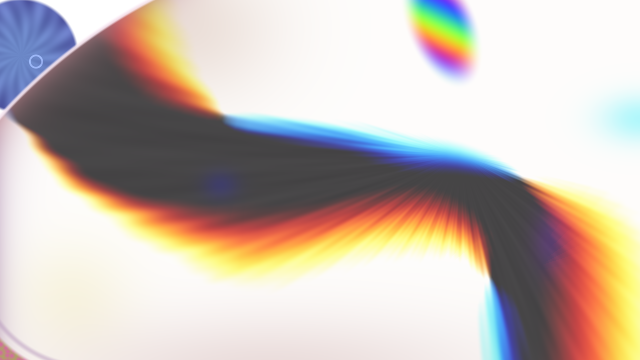
A Shadertoy shader for this background:

```glsl
const float TAU = 6.2831853;
const int KNOTS = 14;

// Edge knots: position in canvas heights, then signed colour dispersion
const vec3 UPPER_EDGE[KNOTS] = vec3[KNOTS](
    vec3(.347, 1.046, .08), vec3(.394, .907, .07), vec3(.463, .803, .055),
    vec3(.567, .711, .02), vec3(.66, .662, -.01), vec3(.81, .639, -.018),
    vec3(.972, .616, -.022), vec3(1.134, .576, -.027), vec3(1.273, .56, -.022),
    vec3(1.412, .519, -.008), vec3(1.528, .456, .025), vec3(1.632, .363, .07),
    vec3(1.671, .236, .1), vec3(1.685, -.065, .105));
const vec3 LOWER_EDGE[KNOTS] = vec3[KNOTS](
    vec3(-.1, .84, -.01), vec3(0, .72, -.008), vec3(.093, .606, .008),
    vec3(.22, .491, .02), vec3(.347, .417, .03), vec3(.486, .361, .045),
    vec3(.671, .31, .066), vec3(.856, .333, .06), vec3(1.019, .37, .055),
    vec3(1.181, .38, .055), vec3(1.296, .336, .035), vec3(1.35, .248, .008),
    vec3(1.384, .132, -.028), vec3(1.407, -.065, -.035));

vec3 spline(vec3 a, vec3 b, vec3 c, vec3 d, float t) {
    return b + .5 * t * (c - a + t * (2. * a - 5. * b + 4. * c - d
        + t * (3. * (b - c) + d - a)));
}

// Signed distance (positive left of travel) and dispersion at the nearest spot
vec2 edgeField(vec2 p, vec3 knots[KNOTS]) {
    float nearest = 1e3;
    vec2 field = vec2(0);
    vec3 from = knots[0];
    for (int i = 0; i < KNOTS - 1; i++) {
        for (int j = 1; j <= 4; j++) {
            vec3 to = spline(knots[max(i - 1, 0)], knots[i], knots[i + 1],
                             knots[min(i + 2, KNOTS - 1)], float(j) / 4.);
            vec2 along = to.xy - from.xy, rel = p - from.xy;
            float t = clamp(dot(rel, along) / dot(along, along), 0., 1.);
            float dist = length(rel - along * t);
            if (dist < nearest) {
                nearest = dist;
                float side = along.x * rel.y - along.y * rel.x;
                field = vec2(side < 0. ? -dist : dist, mix(from.z, to.z, t));
            }
            from = to;
        }
    }
    return field;
}

// Each channel opens at its own offset, giving warm or cool fringes
vec3 disperse(float dist, float spread) {
    float blur = .012 + .75 * abs(spread);
    return smoothstep(-blur, blur, dist - spread * vec3(-1, 0, 1));
}

float glow(vec2 p, vec2 center, vec2 radius) {
    vec2 q = (p - center) / radius;
    return exp(-dot(q, q));
}

float streaks(vec2 p, vec2 focus) {
    vec2 q = p - focus;
    float angle = atan(q.y, q.x), r = length(q);
    float wave = sin(angle * 37. + 5. * r) + .6 * sin(angle * 71. - 9. * r)
               + .4 * sin(angle * 127. + 14. * r);
    return wave * smoothstep(.02, .25, r);
}

float cells(vec2 p) {
    vec2 id = floor(p), f = fract(p);
    float nearest = 1.;
    for (int k = 0; k < 9; k++) {
        vec2 cell = vec2(k % 3, k / 3) - 1.;
        vec2 jitter = fract(sin((id + cell) * mat2(127.1, 311.7, 269.5, 183.3)) * 437.5);
        nearest = min(nearest, length(cell + jitter - f));
    }
    return nearest;
}

vec3 blueDisc(vec2 q, float radius) {
    float r = length(q) / radius, angle = atan(q.y, q.x);
    float rays = sin(angle * 9. + 4. * r) + sin(angle * 17. - 7. * r);
    vec3 color = mix(vec3(.42, .53, .78), vec3(.36, .4, .7), r * r);
    color += .05 * rays * r * vec3(.8, 1, 1);
    float ring = abs(length(q - vec2(.042, -.016)) - .017);
    return color + .2 * smoothstep(.004, .001, ring);
}

void mainImage(out vec4 fragColor, in vec2 fragCoord) {
    vec2 p = fragCoord / iResolution.y;
    float px = 1.5 / iResolution.y;

    // Pale ground with cream and lilac tints
    vec3 paper = vec3(.995, .99, .985);
    paper -= vec3(.07, .11, .13) * glow(p, vec2(.53, .92), vec2(.24, .2));
    paper -= vec3(.08, .13, .13) * glow(p, vec2(.75, -.04), vec2(.6, .16));
    paper -= vec3(.02, .03, .1) * glow(p, vec2(.2, .18), vec2(.16, .15));
    paper -= vec3(.13, .18, .12) * exp(-p.x / .035) * smoothstep(.75, .6, p.y);
    paper -= vec3(.3, .02, 0) * glow(p, vec2(1.78, .67), vec2(.11, .065));

    // Small slanted spectrum
    vec2 q = p - vec2(1.227, .93);
    float phase = (.062 - q.y - .5 * q.x) / .185;
    vec3 spectrum = .58 + .42 * cos(TAU * (phase - vec3(.62, .36, 0)));
    vec2 body = vec2(q.x + .28 * q.y, q.y) / vec2(.1, .17);
    paper = mix(paper, spectrum, smoothstep(1.05, .45, length(body)));

    // Dark ribbon between two dispersed edges
    float streak = streaks(p, vec2(1.28, .57));
    vec2 upper = edgeField(p, UPPER_EDGE), lower = edgeField(p, LOWER_EDGE);
    vec3 above = disperse(upper.x + .004 * streak, upper.y);
    vec3 below = disperse(-lower.x + .005 * streak, lower.y);
    vec3 dark = vec3(.275, .27, .275) + .006 * streak;
    dark += vec3(-.02, -.02, .14) * glow(p, vec2(.613, .486), vec2(.05, .04));
    dark += vec3(.08, -.02, .16) * glow(p, vec2(1.53, .33), vec2(.05, .09));
    vec3 color = mix(dark, paper, 1. - (1. - above) * (1. - below));

    // Upper left rim, with the blue disc beyond it
    float inside = 1.5 - length(p - vec2(1.115, -.328));
    float reach = smoothstep(.7, .4, p.x);
    color = mix(color, vec3(.72, .5, .54), .65 * reach * exp(-max(inside, 0.) / .045));
    vec2 disc = p - vec2(.058, .845);
    float discEdge = length(disc) - .157;
    vec3 beyond = mix(vec3(1), blueDisc(disc, .157), smoothstep(.006, -.006, discEdge));
    color = mix(color, beyond, reach * smoothstep(px, -px, inside));
    color = mix(color, vec3(.98, .92, .96), .85 * reach * smoothstep(.009, .001, abs(inside)));

    // Lower left rim and grainy corner
    float corner = length(p - vec2(.25, .3)) - .32;
    float cornerMask = step(p.x, .25) * step(p.y, .25);
    color = mix(color, vec3(.72, .6, .74), .5 * cornerMask * smoothstep(.012, 0., abs(corner)));
    vec3 grain = mix(vec3(.85, .4, .65), vec3(.65, .68, .35), cells(p * 70.));
    color = mix(color, grain, cornerMask * smoothstep(.02, .035, corner));

    fragColor = vec4(clamp(color, 0., 1.), 1);
}
```
